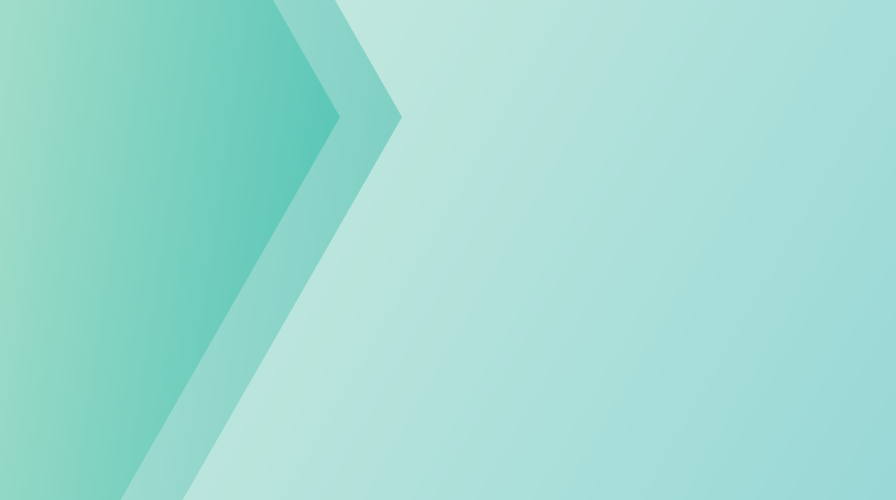
This background is drawn by a WebGL 2 fragment shader. Its source:

```glsl
#version 300 es
precision highp float;
// Two nested teal chevrons pointing right over a pale diagonal gradient.

#define TIP_Y 0.766        // height of both chevron tips
#define INNER_TIP 0.680    // tip positions, in canvas heights
#define OUTER_TIP 0.804
#define EDGE_SLOPE 0.573   // sideways run of an edge per unit of height
#define SHADE_TILT 0.15    // lean of the chevron gradients

uniform vec2 u_resolution;
out vec4 outColor;

const vec3 MIST = vec3(0.753, 0.905, 0.870);
const vec3 AQUA = vec3(0.597, 0.847, 0.840);
const vec3 BAND_LIGHT = vec3(0.615, 0.855, 0.815);
const vec3 BAND_DEEP = vec3(0.500, 0.815, 0.770);
const vec3 MINT = vec3(0.635, 0.865, 0.790);
const vec3 TEAL = vec3(0.360, 0.780, 0.720);

// Linear blend of two colours as t runs from start to end.
vec3 ramp(vec3 a, vec3 b, float start, float end, float t) {
    return mix(a, b, clamp((t - start) / (end - start), 0.0, 1.0));
}

// Signed distance to the chevron's edges, negative on the left.
float chevron(vec2 p, float tipX) {
    float across = p.x - tipX + EDGE_SLOPE * abs(p.y - TIP_Y);
    return across / length(vec2(1.0, EDGE_SLOPE));
}

// Antialiased coverage of a signed distance.
float cover(float d) {
    return clamp(0.5 - d * u_resolution.y, 0.0, 1.0);
}

void main() {
    vec2 p = gl_FragCoord.xy / u_resolution.y;
    float down = 1.0 - p.y;

    // Diagonal backdrop
    float diagonal = dot(vec2(p.x, down), vec2(0.87, 0.5));
    vec3 color = ramp(MIST, AQUA, 0.615, 2.06, diagonal);

    // Outer band, then inner panel
    float shade = p.x + SHADE_TILT * down;
    vec3 band = ramp(BAND_LIGHT, BAND_DEEP, 0.404, 0.839, shade);
    vec3 panel = ramp(MINT, TEAL, 0.0, 0.715, shade);
    color = mix(color, band, cover(chevron(p, OUTER_TIP)));
    color = mix(color, panel, cover(chevron(p, INNER_TIP)));

    outColor = vec4(color, 1.0);
}
```
